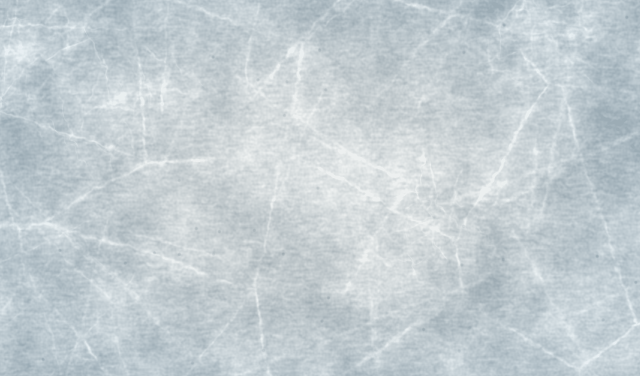
A Shadertoy shader for this texture:

```glsl
const float TAU = 6.2831853;
const vec3 DEEP_ICE = vec3(0.62, 0.675, 0.705);
const vec3 WHITE_ICE = vec3(0.92, 0.94, 0.945);
const vec3 WARM_SHIFT = vec3(0.014, 0.001, -0.009);

// Frost bursts: centre x, centre y, size
const vec3 BURSTS[4] = vec3[4](
    vec3(0.33, 0.72, 0.24), vec3(1.42, 0.88, 0.21),
    vec3(0.08, 0.82, 0.20), vec3(1.22, 0.41, 0.20));

vec2 hash2(vec2 p) {
    vec3 q = fract(vec3(p.xyx) * vec3(0.1031, 0.1030, 0.0973));
    q += dot(q, q.yzx + 33.33);
    return fract((q.xx + q.yz) * q.zy);
}

float corner(vec2 cell, vec2 offset) {
    return dot(hash2(cell + 71.0) * 2.0 - 1.0, offset);
}

float gradientNoise(vec2 p) {
    vec2 i = floor(p), f = fract(p), e = vec2(1.0, 0.0);
    vec2 u = f * f * f * (f * (f * 6.0 - 15.0) + 10.0);
    return mix(mix(corner(i, f), corner(i + e, f - e), u.x),
               mix(corner(i + e.yx, f - e.yx), corner(i + 1.0, f - 1.0), u.x), u.y);
}

float fbm(vec2 p) {
    float sum = 0.0, amp = 0.5;
    for (int i = 0; i < 5; i++) {
        sum += amp * gradientNoise(p);
        p = mat2(1.6, 1.2, -1.2, 1.6) * p + 5.3;
        amp *= 0.5;
    }
    return sum;
}

// Bright core with a soft halo
float crackProfile(float dist, float width) {
    float core = 1.0 - smoothstep(0.0, width, dist);
    return 0.62 * core + 0.38 * exp(-dist / (width * 1.9));
}

float streak(vec2 p, vec2 a, vec2 span, float width) {
    float h = clamp(dot(p - a, span) / dot(span, span), 0.0, 1.0);
    float ends = smoothstep(0.0, 0.12, h) * (1.0 - smoothstep(0.7, 1.0, h));
    return ends * crackProfile(length(p - a - span * h), width);
}

// Randomly turned streaks spread over a box
float scatter(vec2 p, vec2 centre, vec2 spread, float len, float width, int count, float seed) {
    float clear = 1.0;
    for (int i = 0; i < count; i++) {
        vec2 place = hash2(vec2(float(i) + 3.0, seed));
        vec2 form = hash2(vec2(float(i) + 57.0, seed + 19.0));
        float angle = TAU * form.x;
        vec2 span = len * mix(0.35, 1.0, form.y) * vec2(cos(angle), sin(angle));
        vec2 start = centre + (place - 0.5) * spread - span * 0.4;
        clear *= 1.0 - mix(0.4, 0.9, place.y) * streak(p, start, span, width * mix(0.7, 1.4, place.x));
    }
    return 1.0 - clear;
}

// Distance to the nearest border between irregular plates
float plateEdge(vec2 p) {
    vec2 cell = floor(p), f = fract(p), nearest = vec2(0.0);
    float best = 8.0, edge = 8.0;
    for (int k = 0; k < 9; k++) {
        vec2 g = vec2(k % 3 - 1, k / 3 - 1);
        vec2 r = g + hash2(cell + g + 40.0) - f;
        if (dot(r, r) < best) { best = dot(r, r); nearest = r; }
    }
    for (int k = 0; k < 25; k++) {
        vec2 g = vec2(k % 5 - 2, k / 5 - 2);
        vec2 r = g + hash2(cell + g + 40.0) - f;
        vec2 d = r - nearest;
        if (dot(d, d) > 1e-5) edge = min(edge, dot(0.5 * (r + nearest), normalize(d)));
    }
    return edge;
}

float specks(vec2 p, float scale) {
    vec2 cell = floor(p * scale), rnd = hash2(cell + 11.0);
    float dist = length(fract(p * scale) - 0.2 - 0.6 * rnd);
    return step(0.8, hash2(cell + 90.0).x) * (1.0 - smoothstep(0.015, 0.07, dist));
}

void mainImage(out vec4 fragColor, in vec2 fragCoord) {
    vec2 p = fragCoord / iResolution.y;
    vec2 size = vec2(iResolution.x / iResolution.y, 1.0);
    float lineWidth = max(0.0075, 1.0 / iResolution.y);
    vec2 rough = vec2(gradientNoise(p * 5.0), gradientNoise(p * 5.0 + 30.0)) * 0.022
               + vec2(gradientNoise(p * 42.0), gradientNoise(p * 42.0 + 9.0)) * 0.009;
    vec2 q = p + rough;

    // Cloudy ice, paler patches and darker borders
    float patches = smoothstep(-0.02, 0.06, fbm(p * 4.2 + rough * 3.0 + 17.0));
    float border = smoothstep(0.3, 1.05, length((p / size - 0.5) * vec2(1.9, 1.6)));
    float mottle = fbm(p * 11.0 + rough * 8.0 + 23.0);
    float tone = 0.47 + 0.85 * fbm(p * 2.6 + 4.0) + 0.11 * patches + 0.55 * mottle - 0.19 * border;

    // Long fractures over broad, faint bands
    float worn = smoothstep(-0.25, 0.2, gradientNoise(p * 4.0 + 60.0));
    float frayed = clamp(0.9 + 2.2 * fbm(p * 24.0 + 3.0), 0.3, 1.3);
    float plates = crackProfile(plateEdge(q * 2.3) / 2.3, lineWidth) * mix(0.3, 0.95, worn);
    float fractures = scatter(q, size * 0.5, size, 0.75, lineWidth, 38, 8.0);
    float bands = scatter(q, size * 0.5, size, 0.5, 0.02, 18, 35.0);
    float cracks = 1.0 - (1.0 - plates) * (1.0 - fractures * mix(0.5, 1.0, worn));
    tone += 0.46 * cracks * frayed + 0.17 * bands * frayed;

    // Feathery frost
    vec2 feather = q + 1.5 * rough.yx;
    for (int i = 0; i < 4; i++) {
        vec3 b = BURSTS[i];
        float needles = scatter(feather, b.xy, vec2(b.z * 1.3), b.z, lineWidth * 0.8, 24, float(i) * 7.0 + 50.0);
        float veil = exp(-dot(p - b.xy, p - b.xy) / (b.z * b.z * 0.3));
        tone += 0.30 * needles * frayed + 0.12 * veil * (0.6 + 3.0 * mottle);
    }

    // Brushed grain and pits
    float brushed = gradientNoise(p * vec2(34.0, 105.0) + rough * 40.0);
    float grain = gradientNoise(p * 125.0) + 0.9 * gradientNoise(p * 60.0);
    tone += 0.27 * brushed + 0.21 * grain - 0.28 * specks(p, 11.0);

    vec3 ice = mix(DEEP_ICE, WHITE_ICE, clamp(tone, 0.0, 1.0));
    fragColor = vec4(ice + WARM_SHIFT * (0.6 - border * 1.4), 1.0);
}
```
